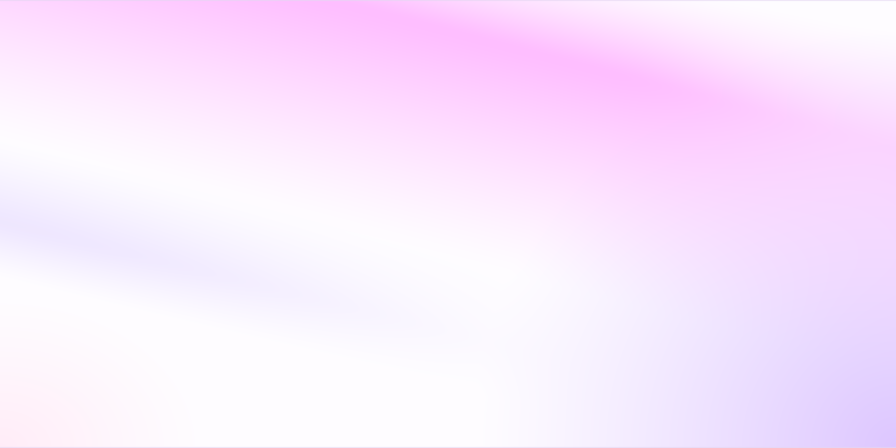
A Shadertoy shader for this background:

```glsl
// Soft pastel backdrop: two slanted, feathered light bands (pink and lilac)
// over near-white, with a violet glow at lower right and a blush at lower left.
// Each part is a distance turned into a falloff and mixed over the base.

#define BASE_COLOR   vec3(0.996, 0.990, 1.000)
#define PINK_COLOR   vec3(0.995, 0.745, 1.000)
#define LILAC_COLOR  vec3(0.935, 0.905, 0.998)
#define VIOLET_COLOR vec3(0.865, 0.775, 1.000)
#define BLUSH_COLOR  vec3(1.000, 0.925, 0.970)
#define RIM_COLOR    vec3(0.900, 0.840, 0.950)
#define PINK_SLOPE   -0.52
#define LILAC_SLOPE  -0.485
#define RIM_WIDTH    0.0026

// Falls from 1 at distance 0 to 0 at the given reach.
float falloff(float dist, float reach, float power) {
    return pow(clamp(1.0 - dist / reach, 0.0, 1.0), power);
}

// Ridge of light with separate reaches above and below its rounded crest.
float band(float height, float above, float below) {
    float reach = mix(below, above, smoothstep(-0.02, 0.02, height));
    float dist = sqrt(height * height + 0.0004) - 0.02;
    return falloff(dist, reach, 1.25);
}

void mainImage(out vec4 fragColor, in vec2 fragCoord) {
    vec2 uv = fragCoord / iResolution.xy;
    vec2 p = uv * vec2(2.0, 1.0);
    vec3 color = BASE_COLOR;

    // Corner glows
    float blush = falloff(length(p * vec2(1.0, 1.35)), 0.48, 1.2);
    color = mix(color, BLUSH_COLOR, blush);
    float violet = falloff(length(p - vec2(2.0, 0.0)), 0.95, 1.2);
    color = mix(color, VIOLET_COLOR, violet);

    // Lilac band, fading out toward the right
    float lilacHeight = uv.y - (0.505 + LILAC_SLOPE * uv.x);
    float lilac = band(lilacHeight, 0.17, 0.11);
    lilac *= 1.0 - smoothstep(0.0, 0.72, uv.x);
    color = mix(color, LILAC_COLOR, lilac);

    // Pink band: long fade below, short fade above, weaker at the right
    float pinkHeight = uv.y - (1.0 + PINK_SLOPE * (uv.x - 0.365));
    float above = 0.16 + 0.14 * max(uv.x - 0.4, 0.0);
    float pink = band(pinkHeight, above, 0.49);
    pink *= 1.0 - 0.45 * smoothstep(0.68, 1.0, uv.x);
    color = mix(color, PINK_COLOR, pink);

    // Hairline rim along the top and bottom
    float edge = min(uv.y, 1.0 - uv.y);
    float rim = 1.0 - smoothstep(0.5 * RIM_WIDTH, 1.5 * RIM_WIDTH, edge);
    color = mix(color, RIM_COLOR, 0.6 * rim);

    fragColor = vec4(color, 1.0);
}
```
